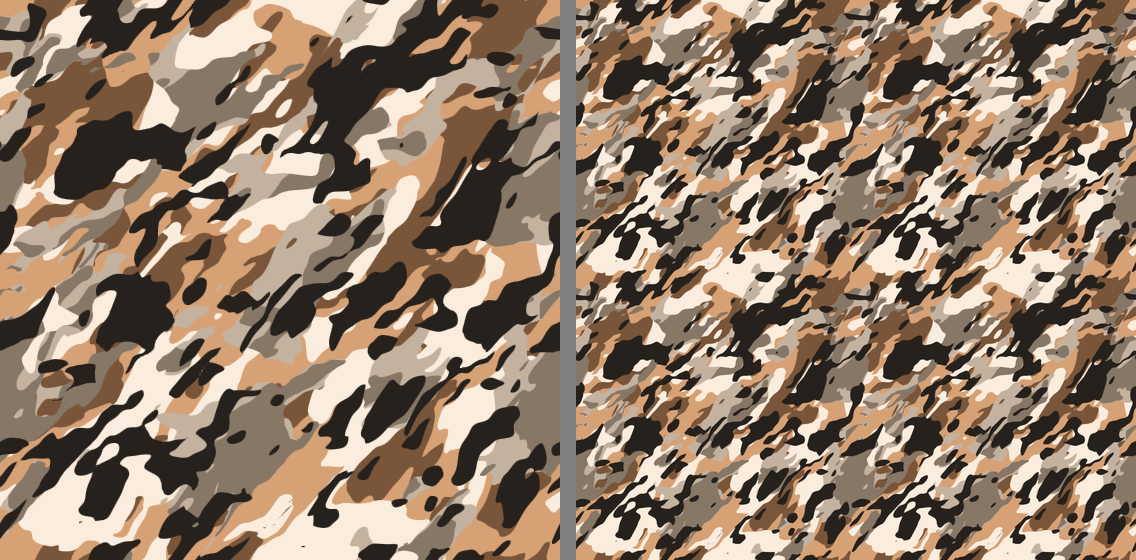
Left, the tile; right, the same tile 2 across and 2 down.
Give the GLSL for this pattern, as a three.js fragment shader.

```glsl
// Seamless diagonal camouflage: black streaks over tan, brown, beige, grey and cream patches.
varying vec2 vUv;

const float TAU = 6.2831853;

const vec3 CREAM = vec3(0.98, 0.93, 0.87);
const vec3 TAN   = vec3(0.84, 0.63, 0.46);
const vec3 BROWN = vec3(0.475, 0.335, 0.225);
const vec3 BEIGE = vec3(0.77, 0.70, 0.63);
const vec3 GREY  = vec3(0.53, 0.465, 0.405);
const vec3 BLACK = vec3(0.15, 0.13, 0.11);

vec3 hash(vec2 cell, float seed) {
  vec3 q = fract(cell.xyx * vec3(0.1031, 0.1030, 0.0973) + seed * 0.137);
  q += dot(q, q.yzx + 33.33);
  return fract((q.xxy + q.yzz) * q.zyx);
}

// Layered sines with whole-number frequencies bend the streaks and still tile.
vec2 bend(vec2 p, float amount, float seed) {
  float f = 2.0;
  for (int i = 0; i < 4; i++) {
    p += amount / f * sin(TAU * mat2(f, f - 1.0, -f - 1.0, f) * p + seed * vec2(1.7, 2.9));
    f *= 2.0;
  }
  return p;
}

// Cellular noise on a slanted lattice. Whole-number axes make it wrap on the unit square.
// Each cell holds one signed blob; the sum has a spread of about 1 around 0.
float cellBlobs(vec2 p, vec2 along, vec2 across, float seed) {
  float cellCount = along.x * across.y - along.y * across.x;
  vec2 q = vec2(dot(along, p), dot(across, p));
  vec2 home = floor(q);
  float sum = 0.0;
  for (int j = -1; j <= 1; j++) {
    for (int i = -1; i <= 1; i++) {
      vec2 cell = home + vec2(float(i), float(j));
      vec2 id = vec2(across.y * cell.x - along.y * cell.y,
                     along.x * cell.y - across.x * cell.x);
      vec3 h = hash(floor(mod(id + 0.5, cellCount)), seed);
      vec2 d = q - cell - h.xy;
      float s = min(dot(d, d), 1.0);
      sum += (2.0 * h.z - 1.0) * (1.0 - s) * (1.0 - s) * (1.0 - 3.0 * s);
    }
  }
  return sum * 3.34;
}

// Mixes broad patches, streaks and ragged fingers by weight.
float camoField(vec2 p, vec3 weights, float seed) {
  vec2 q = bend(p, 0.032, seed);
  return weights.x * cellBlobs(q, vec2(3.0, 2.0), vec2(-4.0, 5.0), seed)
       + weights.y * cellBlobs(q, vec2(5.0, 4.0), vec2(-11.0, 12.0), seed + 11.0)
       + weights.z * cellBlobs(q, vec2(11.0, 9.0), vec2(-22.0, 24.0), seed + 23.0);
}

// Crisp, antialiased coverage of the area where the field is positive.
float cover(float field) {
  return clamp(field / max(fwidth(field), 0.00001) + 0.5, 0.0, 1.0);
}

void main() {
  vec3 patchy = vec3(0.85, 0.42, 0.24);
  vec3 mottled = vec3(0.60, 0.68, 0.26);
  vec3 streaky = vec3(0.52, 0.74, 0.42);

  float warm = camoField(vUv, patchy, 1.0);
  float cool = camoField(vUv, patchy, 2.0);
  float brown = camoField(vUv, mottled, 3.0) + 0.5 * warm;
  float grey = camoField(vUv, mottled, 4.0) + 0.4 * cool;
  float black = camoField(vUv, streaky, 5.0);

  // Warm patches, then cool patches, then the black streaks on top.
  vec3 warmColor = mix(TAN, BROWN, cover(brown - 0.42));
  vec3 coolColor = mix(BEIGE, GREY, cover(grey - 0.18));
  vec3 color = mix(CREAM, warmColor, cover(warm + 0.19));
  color = mix(color, coolColor, cover(cool - 0.19));
  color = mix(color, BLACK, cover(black - 0.45));

  gl_FragColor = vec4(color, 1.0);
}
```
